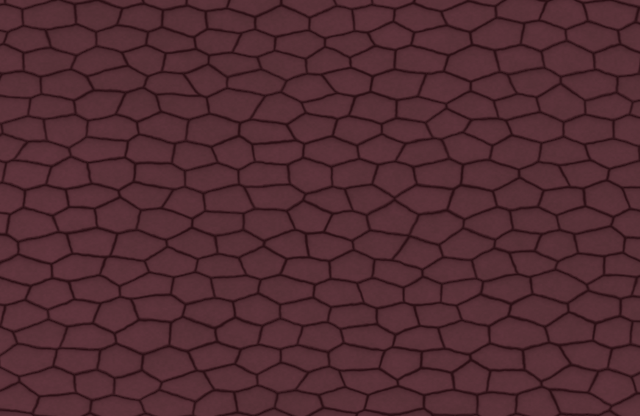
Write a Shadertoy shader that draws this texture.

```glsl
// Burgundy leather embossed with flattened, staggered reptile scales.
// A jittered brick lattice of sites gives Voronoi cells; the rounded distance
// to their borders shades dark creases, and value noise adds the grain.

const vec2  SCALE_SIZE    = vec2(0.113, 0.0548); // column and row pitch, canvas heights
const float ROW_PITCH     = 0.866;               // row spacing in lattice units
const vec2  JITTER        = vec2(0.52, 0.40);
const float BEND          = 0.030;               // slow waviness of the rows
const float CRINKLE       = 0.0032;              // raggedness of the creases
const float ROUNDING      = 0.0011;
const float CREASE_WIDTH  = 0.0046;
const float SHADOW_REACH  = 0.0060;
const vec3  CREASE_COLOR  = vec3(0.165, 0.062, 0.080);
const vec3  LEATHER_DARK  = vec3(0.328, 0.188, 0.208);
const vec3  LEATHER_LIGHT = vec3(0.368, 0.204, 0.234);

float hash(vec2 p) {
    vec3 q = fract(vec3(p.xyx) * 0.1031);
    q += dot(q, q.yzx + 33.33);
    return fract((q.x + q.y) * q.z);
}

vec2 hash2(vec2 p) {
    return vec2(hash(p + 17.0), hash(p + 71.0));
}

float noise(vec2 p) {
    vec2 i = floor(p), f = fract(p);
    f = f * f * (3.0 - 2.0 * f);
    return mix(mix(hash(i), hash(i + vec2(1, 0)), f.x),
               mix(hash(i + vec2(0, 1)), hash(i + vec2(1, 1)), f.x), f.y);
}

float fbm(vec2 p) {
    float sum = 0.0, amp = 0.5;
    for (int i = 0; i < 4; i++) {
        sum += amp * noise(p);
        p = mat2(1.6, 1.2, -1.2, 1.6) * p + 9.7;
        amp *= 0.5;
    }
    return sum / 0.9375;
}

vec2 noise2(vec2 p) {
    return vec2(fbm(p), fbm(p + 43.0)) - 0.5;
}

// Centre of one scale in lattice units; odd rows shift by half a column.
vec2 site(vec2 cell) {
    vec2 p = cell + 0.5 + (hash2(cell) - 0.5) * JITTER;
    p.x += 0.5 * mod(cell.y, 2.0);
    return p * vec2(1.0, ROW_PITCH);
}

// x: rounded distance to the border in canvas heights, y: height within the scale
vec2 scales(vec2 p) {
    vec2 stretch = vec2(1.0, ROW_PITCH) / SCALE_SIZE;
    vec2 q = p * stretch;
    vec2 base = floor(q / vec2(1.0, ROW_PITCH));
    vec2 home = base, center = q;
    float best = 1e5;
    for (int j = -2; j <= 2; j++)
    for (int i = -2; i <= 2; i++) {
        vec2 cell = base + vec2(i, j);
        vec2 s = site(cell);
        float d = dot(s - q, s - q);
        if (d < best) { best = d; home = cell; center = s; }
    }
    float sum = 0.0;
    for (int j = -2; j <= 2; j++)
    for (int i = -2; i <= 2; i++) {
        if (i == 0 && j == 0) continue;
        vec2 s = site(home + vec2(i, j));
        vec2 n = normalize(s - center);
        float d = dot(0.5 * (s + center) - q, n) / length(n * stretch);
        sum += exp(-d / ROUNDING);
    }
    return vec2(-ROUNDING * log(max(sum, 1e-20)), q.y - center.y);
}

void mainImage(out vec4 fragColor, in vec2 fragCoord) {
    vec2 uv = fragCoord / iResolution.xy;
    vec2 p = fragCoord / iResolution.y;
    float pixel = 1.0 / iResolution.y;

    // Bend the rows, then roughen the crease lines
    vec2 warped = p + BEND * noise2(p * 3.0 + 5.0) * vec2(1.0, 1.6)
                    + CRINKLE * noise2(p * 75.0);
    vec2 scale = scales(warped);
    float d = max(scale.x, 0.0);

    // Leather: slow tone drift, mottling and fine grain
    float drift = fbm(p * 2.2 + 3.0) - 0.5;
    float mottle = fbm(p * 24.0) - 0.5;
    float grain = fbm(p * vec2(150.0, 190.0)) - 0.5;
    float side = abs(uv.x - 0.58);
    float tone = 0.36 + 0.5 * side + 0.8 * drift + 0.7 * mottle + 0.9 * grain;
    vec3 color = mix(LEATHER_DARK, LEATHER_LIGHT, clamp(tone, -0.3, 1.3));

    // Soft relief: lower rim catches light, upper rim falls into shade
    float rim = exp(-d / 0.010);
    color *= 1.0 - 0.10 * rim * clamp(scale.y * 2.5, -0.6, 1.0);

    // Creases: sharp core with a wider shadow, of uneven depth
    float depth = 0.78 + 0.35 * fbm(p * 9.0 + 20.0) - 0.12 * side;
    float core = 1.0 - smoothstep(0.0, CREASE_WIDTH + 0.5 * pixel, d);
    float shadow = exp(-d / SHADOW_REACH) * (0.34 + 0.12 * clamp(scale.y * 2.5, -1.0, 1.0));
    color = mix(color, CREASE_COLOR, clamp((0.72 * core + shadow) * depth, 0.0, 1.0));

    fragColor = vec4(color, 1.0);
}
```
